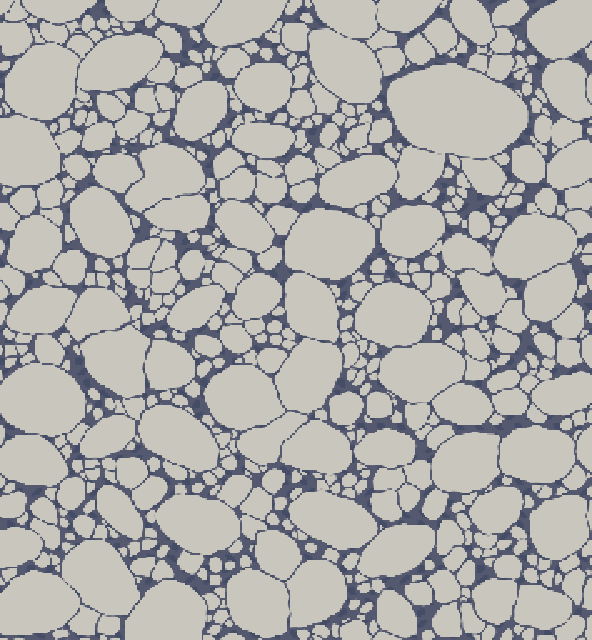
Give the GLSL for this texture, as a Shadertoy shader.

```glsl
// Tightly packed pale pebbles of mixed sizes with dark blue pores between them.

// Colours
const vec3 STONE = vec3(0.79, 0.78, 0.74);
const vec3 PORE = vec3(0.33, 0.35, 0.44);
const vec3 DEEP_PORE = vec3(0.27, 0.30, 0.40);

// Lengths are in canvas widths
const float GRID = 237.0;       // coarse raster columns
const float GAP = 0.0030;       // seam between touching stones
const float EDGE = 0.0005;      // softness of the outline
const float JITTER = 0.72;      // scatter of stones within their cells
const float MIN_ROOM = 0.14;    // least free space, in cells
const float ROOM_FILL = 1.8;    // stone radius allowed per free space
const vec2 BOULDER_AT = vec2(0.772, 0.893);
const vec2 BOULDER_AXES = vec2(0.120, 0.075);
const float BOULDER_TILT = -0.20;

// Radii are in cells; tilt is the range of the long axis in radians
struct Layer { float cell; vec2 radius; vec2 aspect; float tilt; float seed; };
const Layer COBBLES = Layer(0.125, vec2(0.36, 0.62), vec2(1.15, 1.80), 2.2, 0.17);
const Layer PEBBLES = Layer(0.052, vec2(0.42, 0.62), vec2(1.00, 1.45), 3.1, 0.43);
const Layer GRAVEL = Layer(0.024, vec2(0.42, 0.62), vec2(1.00, 1.40), 3.1, 0.71);

vec3 hash3(vec2 id, float seed) {
    vec3 h = fract(vec3(id.xyx) * vec3(0.1031, 0.1030, 0.0973) + seed);
    h += dot(h, h.yxz + 33.33);
    return fract((h.xxy + h.yzz) * h.zyx);
}

// Approximate signed distance to a tilted ellipse
float ellipse(vec2 p, vec2 axes, float tilt) {
    float c = cos(tilt), s = sin(tilt);
    p = vec2(c * p.x + s * p.y, c * p.y - s * p.x) + 1e-5;
    float k = length(p / axes);
    return k * (k - 1.0) / length(p / (axes * axes));
}

vec2 stoneCentre(vec2 id, Layer l) {
    return (id + 0.5 + JITTER * (hash3(id, l.seed).xy - 0.5)) * l.cell;
}

// Keeps the two nearest stone distances of a layer
void addStone(inout vec2 nearest, vec2 offset, vec2 id, float room, Layer l) {
    if (room < MIN_ROOM * l.cell) return;
    vec3 h = hash3(id + 57.0, l.seed);
    float radius = min(mix(l.radius.x, l.radius.y, h.x) * l.cell, ROOM_FILL * room);
    vec2 axes = vec2(radius, radius / mix(l.aspect.x, l.aspect.y, h.y));
    float d = ellipse(offset, axes, (h.z - 0.5) * l.tilt);
    nearest = d < nearest.x ? vec2(d, nearest.x) : vec2(nearest.x, min(nearest.y, d));
}

// Cuts neighbours apart and trims them against the larger stones
float settle(float larger, vec2 nearest) {
    float cut = max(nearest.x, 0.5 * (nearest.x - nearest.y + GAP));
    return min(larger, max(cut, GAP - larger));
}

float boulder(vec2 p) {
    return ellipse(p - BOULDER_AT, BOULDER_AXES, BOULDER_TILT);
}

float cobbles(vec2 p) {
    float larger = boulder(p);
    if (larger < 0.0) return larger;
    vec2 nearest = vec2(COBBLES.cell), base = floor(p / COBBLES.cell);
    for (int i = 0; i < 9; i++) {
        vec2 id = base + vec2(i % 3, i / 3) - 1.0;
        vec2 c = stoneCentre(id, COBBLES);
        if (distance(p, c) < 0.95 * COBBLES.cell)
            addStone(nearest, p - c, id, boulder(c), COBBLES);
    }
    return settle(larger, nearest);
}

float pebbles(vec2 p) {
    float larger = cobbles(p);
    if (larger < 0.0) return larger;
    vec2 nearest = vec2(PEBBLES.cell), base = floor(p / PEBBLES.cell);
    for (int i = 0; i < 9; i++) {
        vec2 id = base + vec2(i % 3, i / 3) - 1.0;
        vec2 c = stoneCentre(id, PEBBLES);
        if (distance(p, c) < 0.95 * PEBBLES.cell)
            addStone(nearest, p - c, id, cobbles(c), PEBBLES);
    }
    return settle(larger, nearest);
}

float gravel(vec2 p) {
    float larger = pebbles(p);
    if (larger < 0.0) return larger;
    vec2 nearest = vec2(GRAVEL.cell), base = floor(p / GRAVEL.cell);
    for (int i = 0; i < 9; i++) {
        vec2 id = base + vec2(i % 3, i / 3) - 1.0;
        vec2 c = stoneCentre(id, GRAVEL);
        if (distance(p, c) < 0.7 * GRAVEL.cell)
            addStone(nearest, p - c, id, pebbles(c), GRAVEL);
    }
    return settle(larger, nearest);
}

void mainImage(out vec4 fragColor, in vec2 fragCoord) {
    // Snap to the coarse raster with softened steps
    vec2 g = fragCoord / iResolution.x * GRID - 0.5;
    vec2 p = (floor(g) + smoothstep(0.3, 0.7, fract(g)) + 0.5) / GRID;

    // Layered sines make the outlines uneven
    vec2 warped = p + 0.0035 * sin(p.yx * vec2(61.0, 53.0) + vec2(0.7, 2.1));
    warped += 0.0012 * sin(p.yx * vec2(187.0, 171.0) + p * 70.0);

    float stone = 1.0 - smoothstep(-EDGE, EDGE, gravel(warped));
    float tone = sin(p.x * 190.0 + 2.0 * sin(p.y * 90.0)) * sin(p.y * 170.0);
    vec3 pore = mix(PORE, DEEP_PORE, smoothstep(0.2, 0.5, tone));
    fragColor = vec4(mix(pore, STONE, stone), 1.0);
}
```
